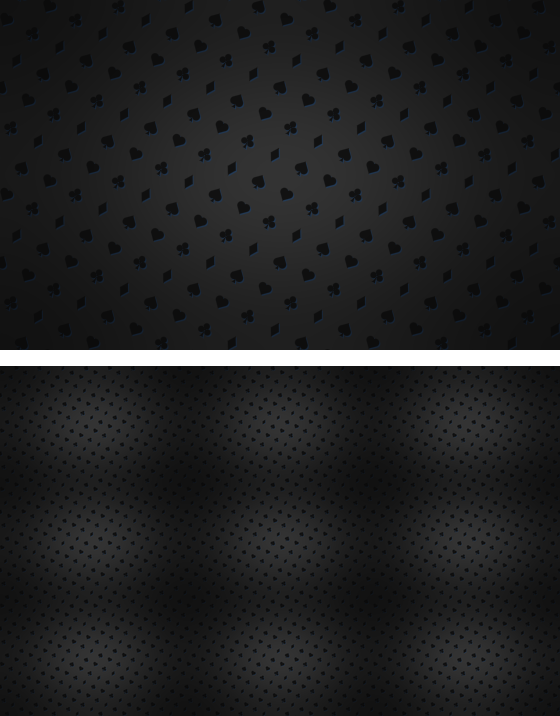
Top: one tile. Bottom: repeated 3 by 3.
This pattern is drawn by a WebGL 1 fragment shader. Its source:

```glsl
precision highp float;
// Small dark card suits on charcoal, one suit per tilted row, with a blue lower-right rim.
// A sheared lattice with whole-number steps across the canvas places the suits;
// a periodic cosine glow lights the middle and keeps the edges seamless.

uniform vec2 u_resolution;

float squared(vec2 v) { return dot(v, v); }

// Heart centred on the origin, tip pointing down
float heart(vec2 p) {
  p = vec2(abs(p.x), p.y) / 1.5 + vec2(0.0, 0.55);
  if (p.x + p.y > 1.0) return 1.5 * (length(p - vec2(0.25, 0.75)) - 0.35355);
  float edge = min(squared(p - vec2(0.0, 1.0)), squared(p - 0.5 * max(p.x + p.y, 0.0)));
  return 1.5 * sqrt(edge) * sign(p.x - p.y);
}

// Foot that flares towards the bottom, shared by spade and club
float stem(vec2 p) {
  float flare = max(-p.y - 0.4, 0.0);
  return max(abs(p.x) - 0.08 - 0.4 * flare * flare, abs(p.y + 0.55) - 0.45);
}

float spade(vec2 p) {
  return min(heart(vec2(p.x, 0.175 - p.y)), stem(p));
}

float club(vec2 p) {
  float top = length(p - vec2(0.0, 0.5)) - 0.43;
  float sides = length(vec2(abs(p.x) - 0.46, p.y + 0.14)) - 0.43;
  float core = length(p - vec2(0.0, 0.08)) - 0.2;
  return min(min(top, sides), min(core, stem(p)));
}

float diamond(vec2 p) {
  return (abs(p.x) / 0.62 + abs(p.y) / 1.03 - 1.0) * 0.531;
}

// Coverage of one suit; offset is in canvas heights from its centre
float suitMask(vec2 offset, float suit) {
  // Lean the symbol 30 degrees clockwise
  vec2 p = vec2(dot(offset, vec2(0.866, -0.5)), dot(offset, vec2(0.5, 0.866))) / 0.0215;
  float d = suit < 0.5 ? spade(p) : suit < 1.5 ? diamond(p) : suit < 2.5 ? club(p) : heart(p);
  float soft = 0.8 / (0.0215 * u_resolution.y);
  return 1.0 - smoothstep(-soft, soft, d);
}

void main() {
  vec2 uv = gl_FragCoord.xy / u_resolution;

  // Lattice: (12, -2) steps across and (2, 4) steps up, four rows per step
  vec2 from = uv - vec2(0.462, 0.481);
  vec2 cell = from.x * vec2(12.0, -2.0) + from.y * vec2(2.0, 4.0);
  float row = floor(cell.y * 4.0 + 0.5);
  float suit = mod(row, 4.0);

  // Odd rows shift by half a step; then back to canvas heights
  float along = fract(cell.x - 0.5 * row + 0.5) - 0.5;
  float across = cell.y - 0.25 * row;
  vec2 offset = (along * vec2(6.4, 2.0) + across * vec2(-3.2, 12.0)) / 52.0;

  // Periodic glow, brightest in the middle
  vec2 fade = 0.5 + 0.5 * cos(6.2831853 * uv);
  float light = (1.0 - 0.65 * fade.x) * (1.0 - 0.5 * fade.y);

  // Ground, blue rim, then dark symbol
  vec3 color = vec3(0.04 + 0.16 * light);
  vec3 rim = vec3(0.04, 0.07, 0.11) + vec3(0.10, 0.17, 0.25) * light;
  color = mix(color, rim, suitMask(offset - vec2(0.0027, -0.0033), suit));
  color = mix(color, vec3(0.035 + 0.035 * light), suitMask(offset, suit));
  gl_FragColor = vec4(color, 1.0);
}
```
